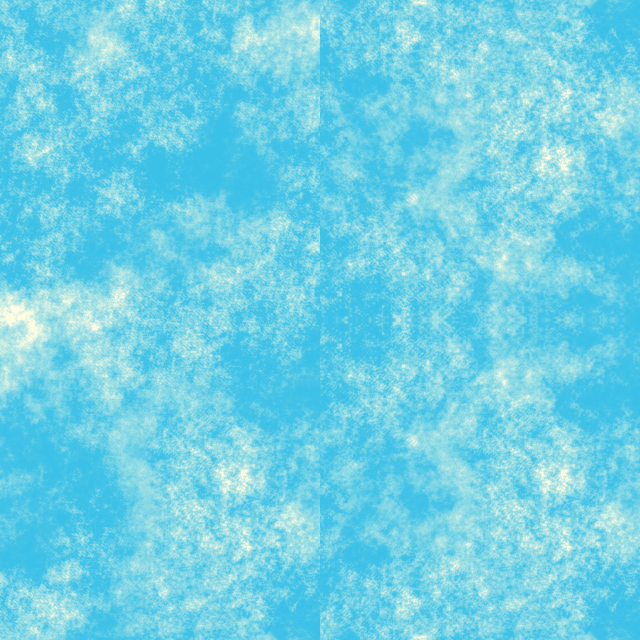
Write a WebGL 1 fragment shader that draws this texture.

```glsl
precision highp float;
// Mottled cyan and cream clouds: two side-by-side tiles, the right one mirrored top to bottom.

uniform vec2 u_resolution;

#define BLUE vec3(0.23, 0.755, 0.905)
#define CREAM vec3(1.0, 0.99, 0.885)
#define TILES_ACROSS 2.0
#define PATCH_FREQ 6.5
#define OCTAVES 7
#define GAIN_SMOOTH 0.79
#define GAIN_ROUGH 0.98
#define CONTRAST 2.6
#define MEAN_TINT 0.265
#define LEFT_SEED vec2(5.37, 2.91)

float hash(vec2 p) {
  return fract(sin(dot(p, vec2(127.1, 311.7))) * 43758.5453);
}

float valueNoise(vec2 p) {
  vec2 cell = floor(p);
  vec2 f = fract(p);
  f = f * f * (3.0 - 2.0 * f);
  float low = mix(hash(cell), hash(cell + vec2(1.0, 0.0)), f.x);
  float high = mix(hash(cell + vec2(0.0, 1.0)), hash(cell + vec2(1.0, 1.0)), f.x);
  return mix(low, high, f.y);
}

// Fractal noise whose roughness drifts, so hazy and speckled areas alternate.
float clouds(vec2 p) {
  float roughness = smoothstep(0.2, 0.8, valueNoise(p * 9.0 + 17.3));
  float gain = mix(GAIN_SMOOTH, GAIN_ROUGH, roughness);
  mat2 turn = mat2(0.8, 0.6, -0.6, 0.8) * 2.03;
  float sum = 0.0;
  float total = 0.0;
  float amplitude = 1.0;
  p *= PATCH_FREQ;
  for (int i = 0; i < OCTAVES; i++) {
    sum += amplitude * valueNoise(p);
    total += amplitude;
    amplitude *= gain;
    p = turn * p + vec2(3.7, 8.2);
  }
  return sum / total;
}

void main() {
  vec2 uv = gl_FragCoord.xy / u_resolution;

  // Mirrored tile fills the right half; it also recurs in the lower left.
  vec2 tile = vec2(fract(uv.x * TILES_ACROSS) / TILES_ACROSS, abs(uv.y - 0.5));
  float mirrored = clouds(tile);
  float irregular = clouds(uv + LEFT_SEED);
  float recurrence = smoothstep(0.14, 0.26, uv.x) * (1.0 - smoothstep(0.32, 0.44, uv.y));
  float share = max(recurrence, step(0.5, uv.x));
  float cloud = mix(irregular, mirrored, share);

  // Tint: flat blue at the bottom, bright cream only on the peaks.
  float tint = MEAN_TINT + CONTRAST * (cloud - 0.5);
  tint += 0.5 * pow(max(tint - 0.55, 0.0), 1.5);
  tint = clamp(max(tint, 0.04 + 0.2 * tint), 0.0, 1.0);

  gl_FragColor = vec4(mix(BLUE, CREAM, tint), 1.0);
}
```
